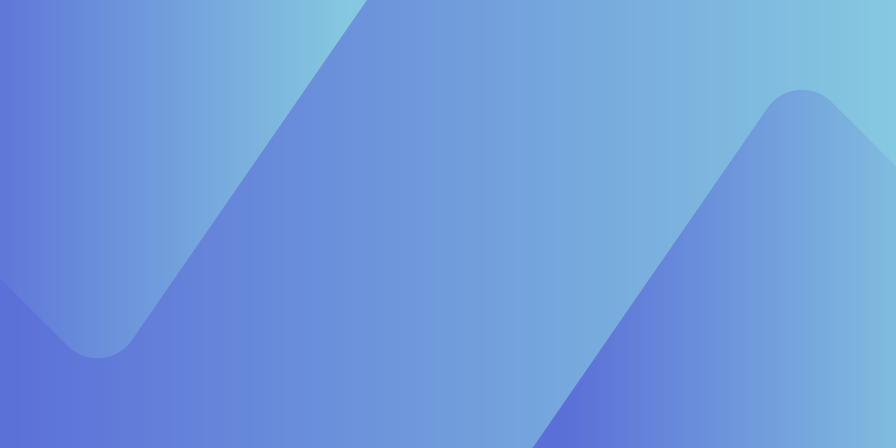
Give the GLSL for this background, as a Shadertoy shader.

```glsl
#define INDIGO vec3(0.357, 0.437, 0.847)
#define AQUA vec3(0.525, 0.785, 0.878)
#define CORNER vec2(0.2174, 0.2943)
#define RADIUS 0.0938
#define PIVOT vec2(1.0039, 0.5)
#define SHALLOW_EDGE normalize(vec2(-1.0, 1.0))
#define STEEP_EDGE normalize(vec2(0.691, 1.0))
#define FOLD_RAMP 0.859
#define LEFT_START -0.078
#define RIGHT_START 1.263

// Signed distance to an upward-opening wedge with a rounded tip
float roundedWedge(vec2 p) {
    p -= CORNER;
    vec2 shallow = SHALLOW_EDGE;
    vec2 steep = STEEP_EDGE;
    float shallowSide = dot(p, vec2(-shallow.y, shallow.x));
    float steepSide = dot(p, vec2(steep.y, -steep.x));
    bool nearTip = dot(p, shallow) < 0.0 && dot(p, steep) < 0.0;
    return (nearTip ? length(p) : max(shallowSide, steepSide)) - RADIUS;
}

vec3 ramp(float x, float start, float span) {
    return mix(INDIGO, AQUA, clamp((x - start) / span, 0.0, 1.0));
}

float coverage(float dist) {
    return clamp(0.5 - dist * iResolution.y, 0.0, 1.0);
}

void mainImage(out vec4 fragColor, in vec2 fragCoord) {
    vec2 p = fragCoord / iResolution.y;

    // Central band across the full width
    vec3 color = ramp(p.x, 0.0, 2.0);

    // Upper left fold, and its half-turn copy at lower right
    float leftFold = coverage(roundedWedge(p));
    float rightFold = coverage(roundedWedge(2.0 * PIVOT - p));
    color = mix(color, ramp(p.x, LEFT_START, FOLD_RAMP), leftFold);
    color = mix(color, ramp(p.x, RIGHT_START, FOLD_RAMP), rightFold);

    fragColor = vec4(color, 1.0);
}
```
